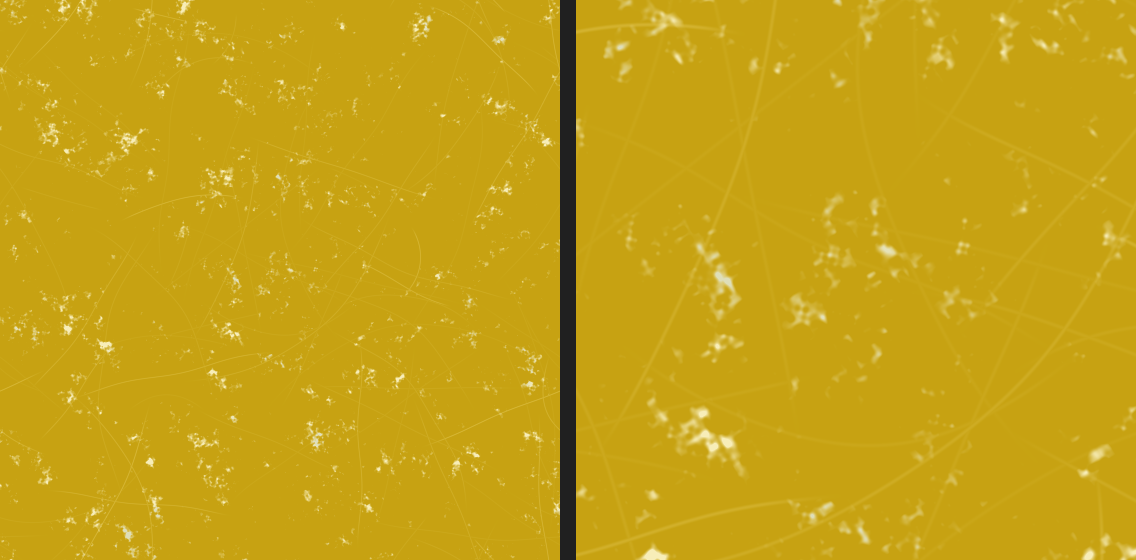
Left, the full canvas; right, a detail of the centre.
Write a WebGL 1 fragment shader that draws this texture.

```glsl
precision highp float;
// Ochre painted surface with clustered pale specks and fine curved scratches.
uniform vec2 u_resolution;

float hash(vec2 p) {
  return fract(sin(dot(p, vec2(127.1, 311.7))) * 43758.5453);
}

float valueNoise(vec2 p) {
  vec2 cell = floor(p), f = fract(p);
  f = f * f * (3.0 - 2.0 * f);
  return mix(mix(hash(cell), hash(cell + vec2(1.0, 0.0)), f.x),
             mix(hash(cell + vec2(0.0, 1.0)), hash(cell + 1.0), f.x), f.y);
}

// Rough fractal noise: coarse octaves gather the specks, fine ones break them up.
float speckField(vec2 p) {
  float sum = 0.0, total = 0.0, amplitude = 1.0;
  p = p * 21.0 + 7.3;
  for (int i = 0; i < 5; i++) {
    sum += amplitude * valueNoise(p);
    total += amplitude;
    amplitude *= 0.9;
    p = mat2(0.8, 0.6, -0.6, 0.8) * p * 1.95 + 13.7;
  }
  return sum / total;
}

// One bent hairline, faded at both ends and wrapped around the canvas.
float scratch(vec2 p, float id) {
  vec2 center = vec2(hash(vec2(id, 1.0)), hash(vec2(id, 2.0)));
  float angle = 6.2832 * hash(vec2(id, 3.0));
  float halfLength = mix(0.04, 0.26, hash(vec2(id, 4.0)));
  float bend = hash(vec2(id, 5.0)) * 2.0 - 1.0;
  bend *= bend * bend * 0.5 / halfLength;
  float wave = 0.004 * hash(vec2(id, 6.0));
  float strength = hash(vec2(id, 7.0));

  vec2 d = fract(p - center + 0.5) - 0.5;
  float c = cos(angle), s = sin(angle);
  vec2 q = vec2(c * d.x + s * d.y, c * d.y - s * d.x);
  float offset = q.y - bend * q.x * q.x - wave * sin(q.x * 30.0 + id);
  float slope = 2.0 * bend * q.x + wave * 30.0 * cos(q.x * 30.0 + id);
  float dist = abs(offset) / sqrt(1.0 + slope * slope);

  float line = 1.0 - smoothstep(0.0, 0.0019, dist);
  float ends = 1.0 - smoothstep(0.7, 1.0, abs(q.x) / halfLength);
  return line * ends * mix(0.07, 0.38, strength * strength * strength);
}

void main() {
  vec2 p = gl_FragCoord.xy / u_resolution;
  vec3 ochre = vec3(0.78, 0.637, 0.07);
  vec3 cream = vec3(0.97, 0.93, 0.72);
  vec3 grey = vec3(0.87, 0.87, 0.73);

  // Scratches
  float scratches = 0.0;
  for (int i = 0; i < 75; i++) {
    scratches = max(scratches, scratch(p, float(i) + 0.5));
  }
  vec3 color = mix(ochre, vec3(0.93, 0.83, 0.42), scratches);

  // Specks: faint dust around bright cores, a few cores worn to grey
  float specks = pow(clamp((speckField(p) - 0.615) / 0.15, 0.0, 1.0), 1.6);
  float worn = smoothstep(0.6, 0.8, valueNoise(p * 14.0 + 40.0)) * specks;
  color = mix(color, mix(cream, grey, worn), specks);

  gl_FragColor = vec4(color, 1.0);
}
```
